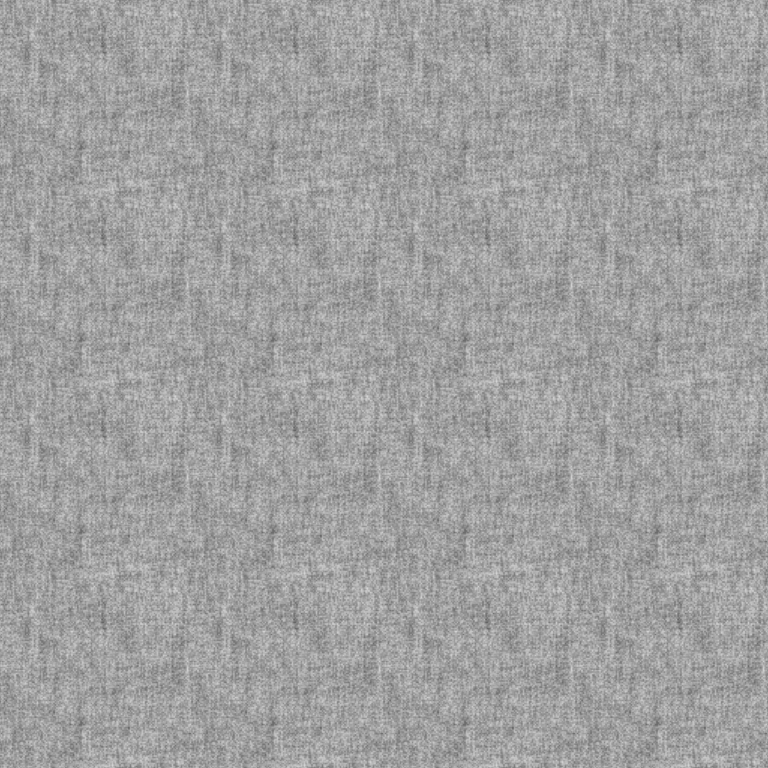
This texture is drawn by a WebGL 1 fragment shader. Its source:

```glsl
precision highp float;

// Grey linen-like cloth: one woven patch repeated four by four.
// Wrapping value noise, stretched along each axis, forms the threads;
// grain, faint blotches and sparse dark slubs vary them within the patch.

uniform vec2 u_resolution;

const float TAU = 6.2831853;
const float REPEATS = 4.0;        // patches across and down
const float THREADS = 88.0;       // fine threads per patch
const float GRAIN_CELLS = 128.0;  // fibre specks per patch side
const float WEAVE_PAIRS = 42.0;   // over-under pairs per patch
const vec3 CLOTH_GREY = vec3(0.628);

const float WARP_CONTRAST = 0.12;
const float WEFT_CONTRAST = 0.10;
const float GRAIN_CONTRAST = 0.19;
const float STREAK_CONTRAST = 0.05;
const float BLOTCH_CONTRAST = 0.025;
const float BAND_CONTRAST = 0.03;
const float WEAVE_CONTRAST = 0.02;
const float SLUB_DARKNESS = 0.06;
const float THREAD_WAVER = 0.004;

float hash(vec2 p, float seed) {
    vec3 q = fract(vec3(p.xyx + seed * 17.3) * vec3(0.1031, 0.1030, 0.0973));
    q += dot(q, q.yzx + 33.33);
    return fract((q.x + q.y) * q.z);
}

// Value noise in 0..1 that wraps after one patch; cells must be whole numbers.
float wrapNoise(vec2 p, vec2 cells, float seed) {
    vec2 g = p * cells;
    vec2 i = floor(g);
    vec2 f = g - i;
    f = f * f * (3.0 - 2.0 * f);
    vec2 a = mod(i, cells);
    vec2 b = mod(i + 1.0, cells);
    float low = mix(hash(a, seed), hash(vec2(b.x, a.y), seed), f.x);
    float high = mix(hash(vec2(a.x, b.y), seed), hash(b, seed), f.x);
    return mix(low, high, f.y);
}

float centredNoise(vec2 p, vec2 cells, float seed) {
    return wrapNoise(p, cells, seed) - 0.5;
}

// Rare short dark thickenings along a thread.
float slubs(vec2 p, vec2 cells, float seed) {
    return smoothstep(0.80, 0.98, wrapNoise(p, cells, seed));
}

void main() {
    vec2 patchPos = fract(gl_FragCoord.xy / u_resolution * REPEATS);

    // Threads drift a little from straight
    vec2 waver = vec2(centredNoise(patchPos, vec2(3.0, 7.0), 1.0),
                      centredNoise(patchPos, vec2(7.0, 3.0), 2.0));
    vec2 p = patchPos + THREAD_WAVER * waver;

    // Vertical and horizontal threads
    float shade = WARP_CONTRAST * centredNoise(p, vec2(THREADS, 17.0), 3.0);
    shade += WEFT_CONTRAST * centredNoise(p, vec2(19.0, THREADS), 4.0);

    // Fibre grain and the over-under weave
    shade += GRAIN_CONTRAST * centredNoise(patchPos, vec2(GRAIN_CELLS), 5.0);
    vec2 weave = sin(TAU * WEAVE_PAIRS * p);
    shade += WEAVE_CONTRAST * weave.x * weave.y;

    // Longer warp streaks, faint blotches and faded bands
    shade += STREAK_CONTRAST * centredNoise(p, vec2(41.0, 6.0), 11.0);
    shade += BLOTCH_CONTRAST * centredNoise(p, vec2(9.0, 8.0), 6.0);
    shade += BAND_CONTRAST * centredNoise(p, vec2(17.0, 3.0), 7.0);
    shade += BAND_CONTRAST * centredNoise(p, vec2(4.0, 23.0), 8.0);

    // Dark slubs in both directions
    shade -= SLUB_DARKNESS * slubs(p, vec2(64.0, 20.0), 9.0);
    shade -= SLUB_DARKNESS * slubs(p, vec2(24.0, 72.0), 10.0);

    gl_FragColor = vec4(clamp(CLOTH_GREY + shade, 0.0, 1.0), 1.0);
}
```
